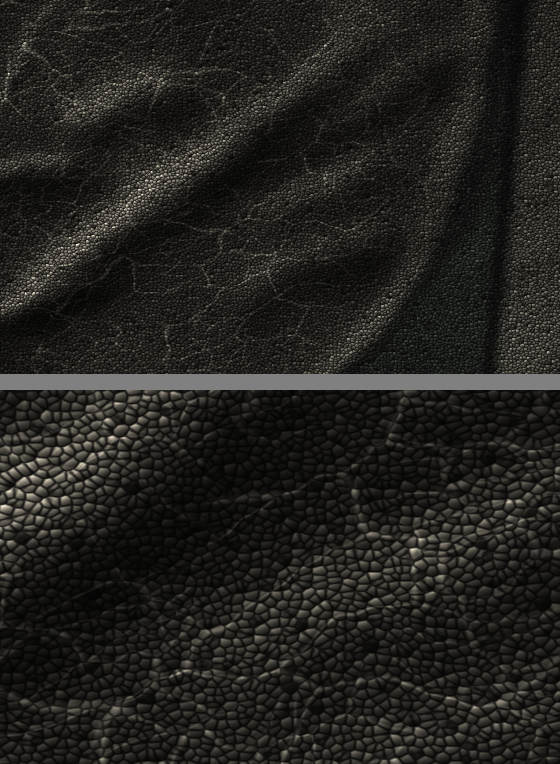
Top, the full canvas; bottom, a detail of the centre.
Write a Shadertoy shader that draws this texture.

```glsl
#define BASE_TONE 0.088
#define GRAIN_SCALE vec2(100.0, 132.0)
#define GRAIN_RELIEF 1.5
#define CREASE_LIGHT 0.17
#define CREASE_ANGLE 0.24
#define FOLD_WOBBLE 0.07
#define WARM_TINT vec3(1.03, 0.985, 0.885)
#define GREEN_TINT vec3(0.92, 1.0, 0.90)
#define SAMPLES 2

vec2 hash2(vec2 p) {
    return fract(sin(vec2(dot(p, vec2(127.1, 311.7)),
                          dot(p, vec2(269.5, 183.3)))) * 43758.5453);
}

float noise(vec2 p) {
    vec2 i = floor(p), f = fract(p);
    f = f * f * (3.0 - 2.0 * f);
    return mix(mix(hash2(i).x, hash2(i + vec2(1, 0)).x, f.x),
               mix(hash2(i + vec2(0, 1)).x, hash2(i + vec2(1, 1)).x, f.x), f.y);
}

float fbm(vec2 p) {
    float sum = 0.0, amp = 0.55;
    for (int i = 0; i < 3; i++) {
        sum += amp * noise(p);
        p = p * 2.1 + 17.3;
        amp *= 0.5;
    }
    return sum;
}

// xy: offset from the nearest cell centre, z: gap to the second nearest
vec3 cells(vec2 p) {
    vec2 i = floor(p), f = fract(p), nearest = vec2(0.0);
    float d1 = 9.0, d2 = 9.0;
    for (int y = -1; y <= 1; y++)
    for (int x = -1; x <= 1; x++) {
        vec2 g = vec2(x, y);
        vec2 r = f - g - hash2(i + g);
        float d = length(r);
        if (d < d1) { d2 = d1; d1 = d; nearest = r; }
        else d2 = min(d2, d);
    }
    return vec3(nearest, d2 - d1);
}

float bell(float x) { return exp(-x * x); }

float crack(vec2 p, float width) {
    return 1.0 - smoothstep(0.0, width, cells(p).z);
}

// Lit on the left of the line a-b, shaded on its right
float fold(vec2 p, vec2 a, vec2 b, float width, float lit, float shade) {
    vec2 axis = b - a, r = p - a;
    float len = length(axis);
    axis /= len;
    float t = dot(r, axis) / len;
    float u = (axis.x * r.y - axis.y * r.x) / width;
    float ends = smoothstep(-0.25, 0.2, t) * (1.0 - smoothstep(0.8, 1.25, t));
    return ends * (lit * bell(u - 1.0) - shade * bell(u + 1.0));
}

vec3 leather(vec2 p) {
    vec2 wobble = vec2(fbm(p * 5.0), fbm(p * 5.0 + 31.0)) - 0.48;
    vec2 q = p + FOLD_WOBBLE * wobble;

    // Diagonal folds, as logarithm of brightness
    float f = fold(q, vec2(0.03, 0.15), vec2(0.92, 0.83), 0.055, 1.1, 0.95);
    f += fold(q, vec2(0.20, 0.65), vec2(0.49, 0.78), 0.050, 0.9, 0.9);
    f += fold(q, vec2(-0.10, 0.51), vec2(0.24, 0.575), 0.028, 0.8, 0.6);
    f += fold(q, vec2(-0.10, 0.48), vec2(0.25, 0.56), 0.055, 0.0, 0.6);
    f += fold(q, vec2(0.72, 0.38), vec2(1.02, 0.55), 0.050, 0.55, 0.5);
    f += fold(q, vec2(0.82, 0.60), vec2(1.20, 0.86), 0.045, 0.6, 0.6);
    f += fold(q, vec2(0.62, 0.17), vec2(1.05, 0.38), 0.050, 0.6, 0.6);
    f += fold(q, vec2(-0.10, 0.12), vec2(0.30, 0.24), 0.030, 0.6, 0.9);
    f += fold(q, vec2(0.0, 0.72), vec2(0.16, 1.02), 0.018, 0.6, 0.2);
    f += 1.1 * (fbm(mat2(0.8, -0.6, 0.6, 0.8) * p * vec2(3.0, 6.0)) - 0.48);

    // Curved seam, the strip behind it and the flat panel on the right
    float k = 1.0 - p.y;
    float seam = q.x - 1.325 + 0.15 * k + 0.28 * k * k * k * k;
    float back = p.x + 0.25 * FOLD_WOBBLE * wobble.x - 1.395 + 0.09 * k;
    float panel = smoothstep(-0.005, 0.05, back);
    float strip = smoothstep(-0.01, 0.012, seam) * (1.0 - panel);
    f += 0.55 * bell((seam + 0.05) / 0.05) - 0.5 * bell((seam - 0.03) / 0.03);
    f += 0.4 * panel - 0.2 * strip - 0.9 * bell(back / 0.018);
    f += 0.45 * bell(length(p - vec2(1.38, 0.03)) / 0.13);

    // Pebbled grain
    vec3 pebble = cells((p + 0.02 * wobble) * GRAIN_SCALE);
    float grain = mix(0.33, 1.6, smoothstep(0.0, 0.42, pebble.z));
    grain *= exp(GRAIN_RELIEF * dot(pebble.xy, vec2(-0.45, 0.9)));

    // Creases: long, short and crossing, broken up by noise
    float c = cos(CREASE_ANGLE), s = sin(CREASE_ANGLE);
    vec2 jitter = vec2(noise(p * 60.0), noise(p * 60.0 + 9.0)) - 0.5;
    vec2 w = mat2(c, -s, s, c) * (p + 0.10 * wobble + 0.008 * jitter);
    float worn = 1.0 - smoothstep(0.75, 1.3, p.x);
    float patchy = smoothstep(0.36, 0.62, noise(p * 8.0 + 4.0));
    float fine = smoothstep(0.35, 0.65, noise(p * 11.0 + 50.0));
    float crease = crack(w * vec2(5.0, 13.0), 0.055) * patchy;
    crease += 0.75 * crack(w * vec2(13.0, 29.0) + 7.0, 0.10) * fine;
    crease += 0.4 * crack(w.yx * vec2(7.0, 12.0) + w * 4.0, 0.05) * (1.0 - patchy);
    crease *= mix(0.25, 1.0, worn) * (1.0 - panel) * (1.0 - 0.8 * strip);
    crease += 0.3 * strip * crack(w * vec2(38.0, 11.0), 0.10);

    float light = BASE_TONE * exp(f);
    float tone = 0.014 + 0.9 * light * grain;
    tone += CREASE_LIGHT * crease * (0.45 + 0.4 * grain) * (0.45 + 4.0 * min(light, 0.16));
    return tone * mix(WARM_TINT, GREEN_TINT, strip);
}

void mainImage(out vec4 fragColor, in vec2 fragCoord) {
    vec3 color = vec3(0.0);
    for (int y = 0; y < SAMPLES; y++)
    for (int x = 0; x < SAMPLES; x++) {
        vec2 offset = (vec2(x, y) + 0.5) / float(SAMPLES) - 0.5;
        color += leather((fragCoord + offset) / iResolution.y);
    }
    fragColor = vec4(color / float(SAMPLES * SAMPLES), 1.0);
}
```
